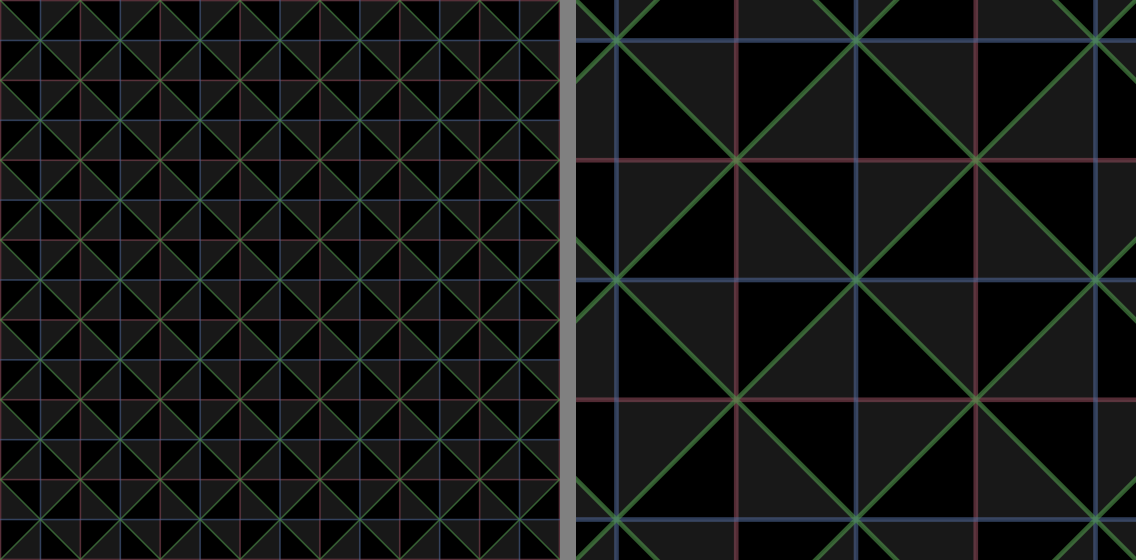
Left, the full canvas; right, a detail of the centre.
Reproduce this pattern procedurally as a WebGL 1 fragment shader.

```glsl
precision highp float;
// Dark pinwheel tiling: seven square tiles each way, each cut into eight
// alternating black and charcoal triangles. Folded tile coordinates give the
// distances to translucent rose borders, blue axes and green diagonals.
uniform vec2 u_resolution;

const float TILE = 73.0 / 512.0;      // tile size in canvas units
const float HALF_LINE = 0.00137;
const float OPACITY = 0.6;            // of every line

const vec3 CHARCOAL = vec3(0.096);
const vec3 ROSE = vec3(0.54, 0.28, 0.34);
const vec3 BLUE = vec3(0.30, 0.39, 0.57);
const vec3 GREEN = vec3(0.32, 0.60, 0.30);

// Tile coordinates in canvas units, zero at the centre of each tile
vec2 tileCoord(vec2 p, float size) {
  return (fract(p / size + 0.5) - 0.5) * size;
}

// Lays a soft translucent line at distance d over a base colour
vec3 drawLine(vec3 base, vec3 ink, float d, float pixel) {
  float soft = 0.7 * pixel;
  float mask = 1.0 - smoothstep(HALF_LINE - soft, HALF_LINE + soft, d);
  return mix(base, ink, OPACITY * mask);
}

// Lays a vertical and a horizontal line, which add up where they cross
vec3 drawCross(vec3 base, vec3 ink, vec2 d, float pixel) {
  return drawLine(drawLine(base, ink, d.x, pixel), ink, d.y, pixel);
}

// Coverage of the light triangles, which alternate around the tile centre
float pinwheel(vec2 p, float edgeDistance, float pixel) {
  float side = sign(p.x * p.y * (p.y * p.y - p.x * p.x));
  return smoothstep(-0.5 * pixel, 0.5 * pixel, side * edgeDistance);
}

void main() {
  float pixel = 1.0 / min(u_resolution.x, u_resolution.y);
  vec2 fromCentre = (gl_FragCoord.xy - 0.5 * u_resolution) * pixel;
  vec2 p = tileCoord(fromCentre, TILE);

  // Distances to the three families of lines
  vec2 axis = abs(p);
  vec2 border = 0.5 * TILE - axis;
  float diagonal = abs(axis.x - axis.y) * 0.7071;

  // Triangles first, then the lines
  float edge = min(min(axis.x, axis.y), min(border.x, border.y));
  edge = min(edge, diagonal);
  vec3 color = CHARCOAL * pinwheel(p, edge, pixel);
  color = drawCross(color, ROSE, border, pixel);
  color = drawCross(color, BLUE, axis, pixel);
  color = drawLine(color, GREEN, diagonal, pixel);

  gl_FragColor = vec4(color, 1.0);
}
```
